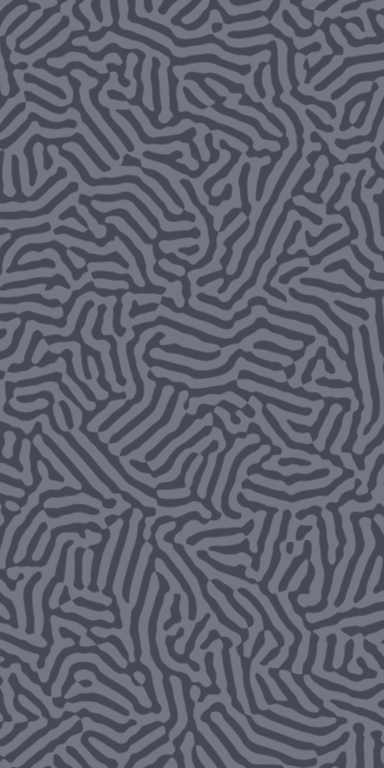
Write a Shadertoy shader that draws this pattern.

```glsl
#define STRIPES 22.5      // stripe periods across the canvas width
#define LIGHT_SHARE 0.54  // part of each period that is light
#define SOFTNESS 0.07     // half width of an edge, in periods
#define TURN_REACH 2.0    // reach of the direction search, in periods, up to 2
#define WAVE_REACH 3.0    // reach of parallel stripes, in periods, up to 3
#define LIGHT vec3(0.452, 0.468, 0.504)
#define DARK vec3(0.272, 0.288, 0.332)

const float TAU = 6.2831853;

vec2 hash2(vec2 p) {
    vec3 h = fract(p.xyx * vec3(0.1031, 0.1030, 0.0973));
    h += dot(h, h.yzx + 33.33);
    return fract((h.xx + h.yz) * h.zy);
}

vec2 unit(float angle) { return vec2(cos(angle), sin(angle)); }

vec2 complexMul(vec2 a, vec2 b) {
    return vec2(a.x * b.x - a.y * b.y, a.x * b.y + a.y * b.x);
}

// One scattered point per unit cell, as an offset towards center
vec2 pointOffset(vec2 center, int x, int y) {
    vec2 cell = center + vec2(x, y);
    return center - cell - hash2(cell + 171.0);
}

// Doubled-angle vote of a wave for its direction; strong waves dominate
vec2 directionVote(vec2 wave, float angle) {
    float energy = dot(wave, wave);
    return energy * energy * unit(2.0 * angle);
}

// Unit vector across the strongest stripes near center
vec2 stripeNormal(vec2 center) {
    vec2 votes = vec2(1e-4, 0.0);
    for (int triad = 0; triad < 2; triad++) {
        // Three directions 60 degrees apart; the middle one is the sum of the others
        float angle = TAU / 12.0 * (float(triad) + 0.3);
        vec2 first = unit(angle), last = unit(angle + TAU / 3.0);
        vec2 waveA = vec2(0.0), waveB = vec2(0.0), waveC = vec2(0.0);
        for (int y = -2; y < 2; y++)
        for (int x = -2; x < 2; x++) {
            vec2 offset = pointOffset(center, x, y);
            float window = max(0.0, 1.0 - dot(offset, offset) / (TURN_REACH * TURN_REACH));
            vec2 a = unit(TAU * dot(first, offset));
            vec2 c = unit(TAU * dot(last, offset));
            waveA += window * a;
            waveB += window * complexMul(a, c);
            waveC += window * c;
        }
        votes += directionVote(waveA, angle);
        votes += directionVote(waveB, angle + TAU / 6.0);
        votes += directionVote(waveC, angle + TAU / 3.0);
    }
    return unit(0.5 * atan(votes.y, votes.x));
}

// Complex amplitude of the local wave; normal is turned to follow its phase
vec2 localWave(vec2 center, inout vec2 normal) {
    vec2 wave = vec2(0.0), slopeRe = vec2(0.0), slopeIm = vec2(0.0);
    for (int y = -3; y < 3; y++)
    for (int x = -3; x < 3; x++) {
        vec2 offset = pointOffset(center, x, y);
        float window = max(0.0, 1.0 - dot(offset, offset) / (WAVE_REACH * WAVE_REACH));
        vec2 spin = window * unit(TAU * dot(normal, offset));
        wave += window * spin;
        slopeRe -= spin.x * offset;
        slopeIm -= spin.y * offset;
    }
    vec2 bend = (wave.x * slopeIm - wave.y * slopeRe) * 4.0 / (WAVE_REACH * WAVE_REACH);
    normal = normalize(TAU * normal * (dot(wave, wave) + 0.05) + bend);
    return wave;
}

// Blends the plane waves nearby; returns distance from a crest, 0 to 0.5 period
float crestDistance(vec2 p) {
    vec2 base = floor(p + 0.5);
    float even = 0.0;
    vec2 odd = vec2(0.0);
    for (int y = -1; y <= 1; y++)
    for (int x = -1; x <= 1; x++) {
        vec2 center = base + vec2(x, y);
        vec2 offset = p - center;
        float weight = max(0.0, 1.0 - dot(offset, offset) / 2.25);
        vec2 normal = stripeNormal(center);
        vec2 wave = localWave(center, normal);
        wave = weight * weight * complexMul(wave, unit(TAU * dot(normal, offset)));
        even += wave.x;
        odd += normal * wave.y;
    }
    // Even and odd parts together keep the stripe width constant
    return atan(length(odd), even) / TAU;
}

void mainImage(out vec4 fragColor, in vec2 fragCoord) {
    vec2 p = fragCoord / iResolution.x * STRIPES;
    float crest = crestDistance(p);

    // Edge distance in periods, corrected by the local slope
    float slope = length(vec2(dFdx(crest), dFdy(crest))) * iResolution.x / STRIPES;
    float edge = (crest - 0.5 * LIGHT_SHARE) / max(slope, 0.25);
    float dark = smoothstep(-SOFTNESS, SOFTNESS, edge);
    fragColor = vec4(mix(LIGHT, DARK, dark), 1.0);
}
```
